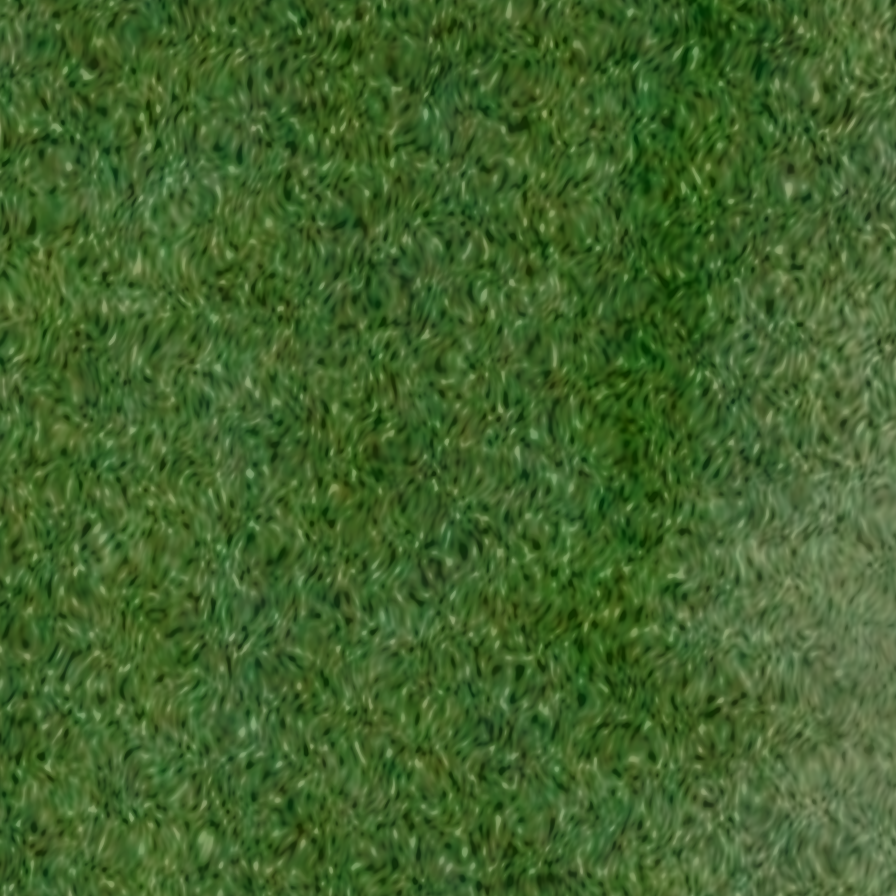
Reproduce this texture procedurally as a three.js fragment shader.

```glsl
// Mown lawn seen from above: short, soft blades in mottled greens, with a dark
// mowing band and a pale, hazy strip at the right. Stretched gradient noise in
// leaning layers makes the blades; broad noise and soft bands shade the turf.

varying vec2 vUv;

vec2 randomGradient(vec2 cell) {
  float h = fract(sin(dot(cell, vec2(127.1, 311.7))) * 43758.55);
  return vec2(cos(6.2832 * h), sin(6.2832 * h));
}

float gradientNoise(vec2 p) {
  vec2 cell = floor(p);
  vec2 f = fract(p);
  vec2 u = f * f * f * (f * (f * 6.0 - 15.0) + 10.0);
  float a = dot(randomGradient(cell), f);
  float b = dot(randomGradient(cell + vec2(1.0, 0.0)), f - vec2(1.0, 0.0));
  float c = dot(randomGradient(cell + vec2(0.0, 1.0)), f - vec2(0.0, 1.0));
  float d = dot(randomGradient(cell + vec2(1.0, 1.0)), f - vec2(1.0, 1.0));
  return mix(mix(a, b, u.x), mix(c, d, u.x), u.y);
}

// Three layers of upright streaks, each leaning another way and finer than the last
float bladeTone(vec2 p) {
  float sum = 0.0;
  for (int i = 0; i < 3; i++) {
    float k = float(i);
    float lean = 0.35 - 0.4 * mod(k * 2.0, 3.0);
    vec2 q = vec2(p.x + lean * p.y, p.y);
    sum += gradientNoise(q * vec2(82.0, 46.0) * (1.0 + 0.4 * k) + 17.3 * k);
  }
  return sum;
}

// Dark, middle and light grass, with straw-pale tips above
vec3 grassColour(float tone) {
  vec3 shade = vec3(0.07, 0.19, 0.03);
  vec3 green = vec3(0.245, 0.388, 0.155);
  vec3 pale = vec3(0.46, 0.58, 0.36);
  vec3 colour = mix(shade, green, smoothstep(-0.1, 1.1, tone * 2.0));
  colour = mix(colour, pale, clamp(tone * 2.0 - 1.0, 0.0, 1.0));
  return colour + vec3(0.25, 0.22, 0.2) * max(tone - 1.0, 0.0);
}

void main() {
  vec2 p = vUv;

  // Bend the blades a little so that their direction wanders
  vec2 bend = vec2(gradientNoise(p * 16.0), gradientNoise(p * 21.0 + 40.0));
  float blades = bladeTone(p + 0.016 * bend);

  // Broad mottling, from worn patches down to tufts
  float patches = gradientNoise(p * vec2(4.0, 5.0) + 3.7);
  float clumps = gradientNoise(p * vec2(13.0, 11.0) + 8.2);
  float tufts = gradientNoise(p * vec2(38.0, 28.0) + 21.0);

  // Slanting mowing band, pale strip beside it and haze low at the right
  float across = p.x - 0.16 * (p.y - 0.5) + 0.04 * patches;
  float band = exp(-pow((across - 0.705) / 0.065, 2.0)) * smoothstep(0.05, 0.4, p.y);
  float strip = smoothstep(0.73, 0.98, across);
  float leftGlow = exp(-pow((p.x - 0.1) / 0.13, 2.0)) * smoothstep(0.95, 0.65, p.y);
  float haze = exp(-dot((p - vec2(1.02, 0.24)) * vec2(6.0, 4.2),
                        (p - vec2(1.02, 0.24)) * vec2(6.0, 4.2)));

  // Brightness: shading plus blades, with sparse glints and dark gaps
  float tone = 0.47 + 0.14 * patches + 0.16 * clumps + 0.2 * tufts;
  tone += 0.06 * leftGlow + 0.21 * strip - 0.13 * band + 0.1 * haze;
  float contrast = (0.36 + 0.06 * strip) * (1.0 - 0.55 * haze);
  tone += contrast * blades;
  tone += 0.28 * smoothstep(0.5, 1.05, blades) * (1.0 - haze);
  tone -= 0.1 * smoothstep(0.4, 0.9, -blades);
  vec3 colour = grassColour(tone);

  // Hue drifts between straw brown, fresh green and cool grey green
  float dryness = gradientNoise(p * vec2(30.0, 24.0) + 55.0)
                + 0.6 * gradientNoise(p * vec2(70.0, 48.0) + 71.0);
  float coolness = gradientNoise(p * vec2(9.0, 8.0) + 33.0)
                 + 0.7 * gradientNoise(p * vec2(45.0, 32.0) + 91.0);
  colour += dryness * vec3(0.065, -0.012, 0.01);
  colour += coolness * vec3(-0.015, 0.0, 0.055);

  // The pale strip and the haze are greyer, the band is a purer green
  float grey = dot(colour, vec3(0.3, 0.59, 0.11));
  colour = mix(colour, vec3(grey) * vec3(1.0, 1.04, 0.86), 0.25 * strip + 0.2 * haze);
  colour += band * vec3(-0.025, 0.01, -0.03);

  gl_FragColor = vec4(clamp(colour, 0.0, 1.0), 1.0);
}
```
